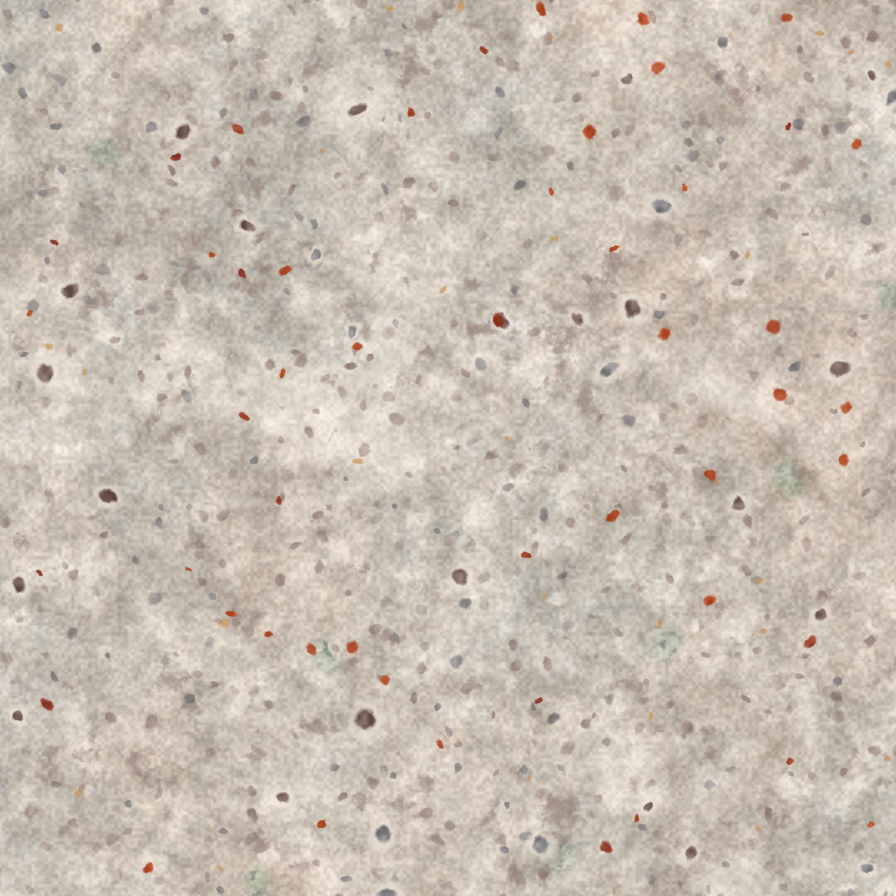
Write a Shadertoy shader that draws this texture.

```glsl
const vec3 STONE = vec3(0.787, 0.747, 0.702);
const vec3 CREAM = vec3(0.930, 0.895, 0.850);
const vec3 MAUVE = vec3(0.560, 0.475, 0.450);
const vec3 UMBER = vec3(0.370, 0.270, 0.250);
const vec3 SLATE = vec3(0.430, 0.425, 0.450);
const vec3 RUST = vec3(0.690, 0.270, 0.120);
const vec3 BRICK = vec3(0.500, 0.160, 0.110);
const vec3 OCHRE = vec3(0.780, 0.570, 0.330);
const vec3 SAGE = vec3(0.690, 0.715, 0.640);
const vec3 TEAL = vec3(0.360, 0.420, 0.390);
const vec3 WARM_SHIFT = vec3(0.022, -0.003, -0.012);
const float CLOUD = 0.050;    // broad light and dark areas
const float MOTTLE = 0.125;   // crystal sized variation
const float GRAIN = 0.060;    // finest sparkle
const float WARP = 0.0035;    // raggedness of grain outlines

vec2 hash2(vec2 p) {
    vec3 q = fract(p.xyx * vec3(0.1031, 0.1030, 0.0973));
    q += dot(q, q.yzx + 33.33);
    return fract((q.xx + q.yz) * q.zy);
}

// Value noise from -1 to 1
float noise(vec2 p) {
    vec2 i = floor(p), f = fract(p);
    f = f * f * (3.0 - 2.0 * f);
    float low = mix(hash2(i).x, hash2(i + vec2(1, 0)).x, f.x);
    float high = mix(hash2(i + vec2(0, 1)).x, hash2(i + vec2(1, 1)).x, f.x);
    return 2.0 * mix(low, high, f.y) - 1.0;
}

float fbm(vec2 p) {
    const mat2 TURN = mat2(1.6, 1.2, -1.2, 1.6);
    float sum = 0.0, amp = 0.55;
    for (int i = 0; i < 5; i++) {
        sum += amp * noise(p);
        p = TURN * p + 17.3;
        amp *= 0.6;
    }
    return sum;
}

// Nearest scattered grain: x is distance in radii, y is a random value per grain
vec2 scatter(vec2 p, float cells, float chance, float radius, float seed) {
    vec2 nearest = vec2(9.0, 0.0);
    p *= cells;
    for (int y = -1; y <= 1; y++)
    for (int x = -1; x <= 1; x++) {
        vec2 id = floor(p) + vec2(x, y);
        vec2 place = hash2(id + seed * 17.0);
        vec2 kind = hash2(id + seed * 17.0 + 251.0);
        if (kind.x > chance) continue;
        vec2 v = p - id - place;
        float angle = 6.2832 * kind.y;
        v = mat2(cos(angle), sin(angle), -sin(angle), cos(angle)) * v;
        v.y *= mix(1.0, 1.8, place.x);
        float d = length(v) / (radius * cells * mix(0.5, 1.0, place.y));
        if (d < nearest.x) nearest = vec2(d, kind.x / chance);
    }
    return nearest;
}

float cover(float d) {
    return 1.0 - smoothstep(0.65, 1.2, d);
}

void mainImage(out vec4 fragColor, in vec2 fragCoord) {
    vec2 p = fragCoord / min(iResolution.x, iResolution.y) + 3.0;
    vec2 q = p + WARP * vec2(fbm(p * 75.0), fbm(p * 75.0 + 40.0));
    float fine = noise(p * 140.0 + 5.0);

    // Cloudy ground with mottling and a drifting warm tint
    float tone = CLOUD * fbm(p * 4.0) + MOTTLE * fbm(q * 30.0 + 8.0);
    tone += GRAIN * (0.5 * fine + noise(p.yx * 270.0));
    vec3 col = STONE + tone;
    col += WARM_SHIFT * (fbm(p * 6.0 + 20.0) + 0.7 * fbm(p * 50.0 + 70.0));

    // Cream feldspar, in wide patches and small flecks
    float patches = smoothstep(0.20, 0.75, fbm(q * 7.0 + 31.0));
    float flecks = smoothstep(0.30, 0.80, fbm(q * 24.0 + 12.0));
    col = mix(col, CREAM + 0.6 * tone, max(0.75 * patches, 0.75 * flecks));

    // Sage clusters flecked with teal
    vec2 sage = scatter(q, 5.0, 0.28, 0.042, 1.0);
    float cluster = 1.0 - smoothstep(0.45, 1.15, sage.x + 0.35 * fbm(p * 45.0));
    vec3 sageColor = SAGE + 1.2 * tone;
    sageColor = mix(sageColor, TEAL, 0.7 * smoothstep(0.15, 0.65, fbm(p * 85.0 + 3.0)));
    col = mix(col, sageColor, 0.8 * cluster);

    // Soft mauve stains and small specks
    float stain = smoothstep(0.28, 0.80, fbm(q * 38.0 + 90.0));
    col = mix(col, MAUVE, 0.60 * stain);
    vec2 speck = scatter(q, 30.0, 0.45, 0.0085, 2.0);
    vec3 speckColor = mix(MAUVE, SLATE, step(0.75, speck.y)) + 0.10 * fine;
    col = mix(col, speckColor, cover(speck.x) * mix(0.30, 0.75, fract(speck.y * 7.0)));

    // Dark grains inside broken pale rims
    vec2 dark = scatter(q, 10.0, 0.30, 0.0125, 3.0);
    float rim = 1.0 - smoothstep(1.1, 2.2, dark.x + 0.5 * fine);
    col = mix(col, CREAM, 0.65 * rim);
    vec3 darkColor = mix(UMBER, SLATE, step(0.7, dark.y)) + 0.16 * fine + 0.04;
    col = mix(col, darkColor, 0.85 * cover(dark.x));

    // Rust and ochre spots
    vec2 ochre = scatter(q, 16.0, 0.14, 0.006, 4.0);
    col = mix(col, OCHRE, 0.65 * cover(ochre.x));
    vec2 rust = scatter(q, 14.0, 0.23, 0.0085, 5.0);
    vec3 rustColor = mix(RUST, BRICK, smoothstep(0.5, 0.9, rust.y)) + 0.08 * fine;
    col = mix(col, rustColor, 0.9 * cover(rust.x));

    fragColor = vec4(clamp(col, 0.0, 1.0), 1.0);
}
```
